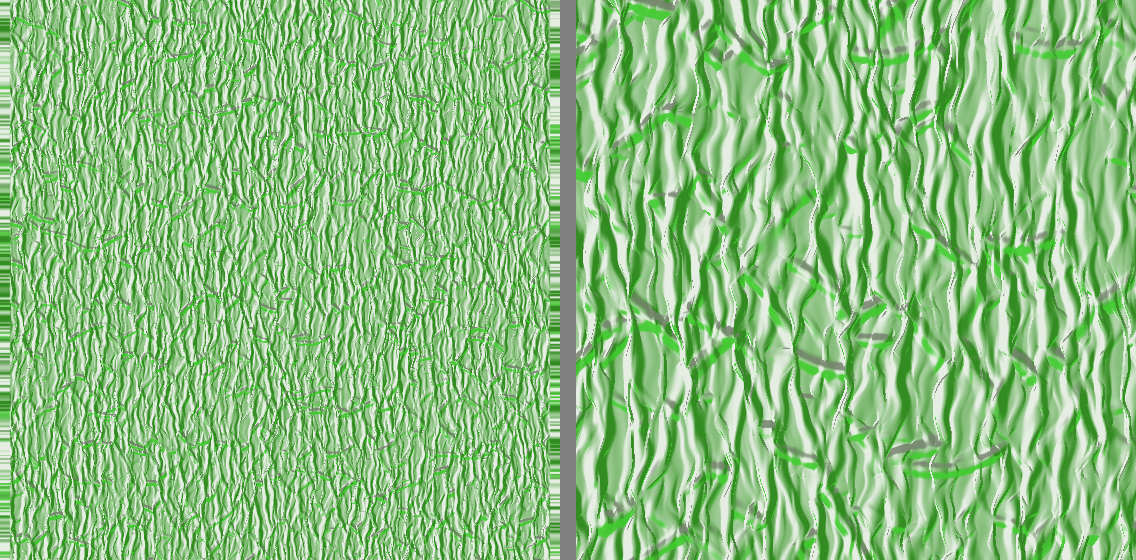
Left: the whole. Right: its middle third, enlarged.
Reproduce this texture procedurally as a Shadertoy shader.

```glsl
vec2 hash2(vec2 p) {
    return fract(sin(vec2(dot(p, vec2(127.1, 311.7)), dot(p, vec2(269.5, 183.3)))) * 43758.55);
}

// Distance to the cell border in canvas units, and the cell id
vec2 cellular(vec2 p, vec2 scale, float seed) {
    p = p * scale + seed;
    vec2 cell = floor(p), f = p - cell;
    vec2 toNear = vec2(9.0), toSecond = vec2(9.0);
    float near = 9.0, second = 9.0, id = 0.0;
    for (int y = -1; y <= 1; y++)
    for (int x = -1; x <= 1; x++) {
        vec2 offset = vec2(x, y);
        vec2 jitter = hash2(cell + offset);
        vec2 r = offset + jitter - f;
        float d = length(r);
        if (d < near) {
            second = near;
            toSecond = toNear;
            near = d;
            toNear = r;
            id = jitter.x;
        } else if (d < second) {
            second = d;
            toSecond = r;
        }
    }
    vec2 gradient = scale * (toNear / max(near, 0.001) - toSecond / second);
    return vec2((second - near) / max(length(gradient), 1.0), id);
}

// Wobble that bends the grain sideways and staggers the plate ends
vec2 warp(vec2 p) {
    p.x += 0.004 * sin(23.0 * p.y + 9.0 * p.x + 2.0 * sin(13.0 * p.x));
    p.y += 0.012 * sin(19.0 * p.x + 7.0 * p.y) + 0.004 * sin(71.0 * p.x - 17.0 * p.y);
    p.x += 0.0015 * sin(113.0 * p.y + 61.0 * p.x) + 0.0007 * sin(257.0 * p.y - 140.0 * p.x);
    return p;
}

// Bark relief: broad plates, ridges, wrinkles and hairline grain
float barkHeight(vec2 p) {
    vec2 q = warp(p);
    vec2 plate = cellular(q, vec2(19.0, 8.0), 2.7);
    vec2 ridge = cellular(q, vec2(46.0, 13.0), 5.3);
    vec2 wrinkle = cellular(q, vec2(84.0, 22.0), 17.9);
    float h = 0.45 * smoothstep(0.0, 0.006, plate.x);
    float ridgeTop = smoothstep(0.0, 0.007, ridge.x);
    float grain = sin(610.0 * q.x + 2.0 * sin(83.0 * q.y + 31.0 * q.x) + 6.0 * ridge.y);
    h += ridgeTop * (0.35 + 0.6 * ridge.y + 0.05 * grain);
    h += smoothstep(0.0, 0.0045, wrinkle.x) * (0.1 + 0.3 * wrinkle.y);
    return h;
}

// x: light across the grain, y: slope towards the top
vec3 shade(vec2 light) {
    vec3 color = vec3(0.56, 0.765, 0.52);
    color = mix(color, vec3(0.90, 0.935, 0.89), smoothstep(-0.1, 0.9, light.x));
    color = mix(color, vec3(0.20, 0.55, 0.13), smoothstep(-0.05, 1.0, -light.x));
    float side = 0.35 * abs(light.x);
    color = mix(color, vec3(0.25, 0.80, 0.18), 0.9 * smoothstep(0.1, 0.6, light.y - side));
    return mix(color, vec3(0.46, 0.51, 0.43), 0.85 * smoothstep(0.25, 0.8, -light.y - side));
}

void mainImage(out vec4 fragColor, in vec2 fragCoord) {
    vec2 uv = fragCoord / iResolution.xy;

    // Emboss from finite differences of the relief
    float e = 0.0014;
    float h = barkHeight(uv);
    vec2 slope = vec2(h - barkHeight(uv + vec2(e, 0.0)), h - barkHeight(uv + vec2(0.0, e)));
    vec3 color = shade(slope * vec2(4.4, 5.0));

    // Horizontal streaks in the side margins
    float y = uv.y + step(0.5, uv.x) * 3.7;
    float streak = 0.5 * sin(47.0 * y + 3.0 * sin(19.0 * y))
                 + 0.5 * sin(211.0 * y + 4.0 * sin(83.0 * y))
                 + 0.5 * sin(590.0 * y + 3.0 * sin(137.0 * y));
    vec3 margin = shade(vec2(1.1 * streak, 0.5 * sin(71.0 * y + 2.0 * sin(29.0 * y))));
    float px = 1.0 / iResolution.x;
    float inset = min(uv.x, 1.0 - uv.x);
    color = mix(margin, color, smoothstep(0.018 - px, 0.018 + px, inset));

    fragColor = vec4(color, 1.0);
}
```
